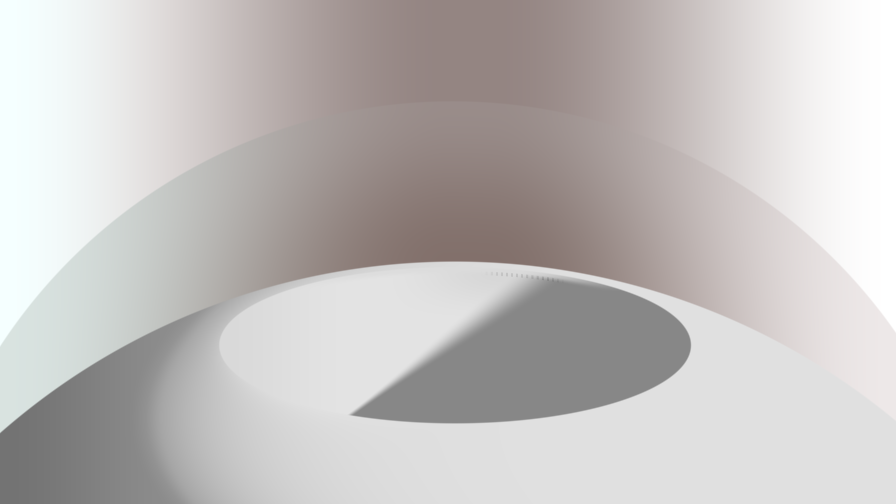
Give the GLSL for this background, as a Shadertoy shader.

```glsl
// Pale studio backdrop with a glass dome over a white dome that has an oval opening.

// Antialiased coverage of a shape from its signed distance.
float cover(float dist) {
    float pixel = 1.0 / iResolution.y;
    return 1.0 - smoothstep(-pixel, pixel, dist);
}

float ellipseDistance(vec2 q, vec2 radii) {
    float k = length(q / radii);
    return k * (k - 1.0) / max(length(q / (radii * radii)), 1e-4);
}

// White dome: dark left flank, curved terminator, bright right side.
vec3 domeColor(vec2 p, float holeDist) {
    float lit = p.x - 0.289 - 2.4 * (p.y - 0.17) * (p.y - 0.17);
    float dark = mix(0.45, 0.55, smoothstep(0.0, 0.36, p.x));
    float bright = 0.60 + 0.28 * (1.0 - exp(-max(lit, 0.0) / 0.16));
    float shade = mix(dark, bright, smoothstep(-0.035, 0.035, lit));
    shade += 0.05 * exp(-max(holeDist, 0.0) / 0.03) * (1.0 - smoothstep(0.45, 0.9, p.x));
    return vec3(shade);
}

// Opening: lit wall, slanted shadow that softens upward, pale upper lip.
vec3 holeColor(vec2 p, float holeDist) {
    float wall = mix(0.85, 0.89, smoothstep(0.43, 0.7, p.x));
    wall -= 0.05 * smoothstep(0.36, 0.46, p.y) * smoothstep(0.75, 1.0, p.x);
    float across = dot(p - vec2(0.694, 0.176), vec2(0.592, -0.806));
    float softness = mix(0.005, 0.035, smoothstep(0.17, 0.45, p.y));
    float shade = mix(wall, 0.53, smoothstep(-softness, softness, across));
    float lip = smoothstep(-0.016, -0.004, holeDist) * smoothstep(0.42, 0.46, p.y);
    shade = mix(shade, 0.86, 0.8 * lip);
    // Fine teeth where the shadow meets the lip
    float teeth = smoothstep(0.0, 0.6, sin(p.x * 620.0));
    float span = smoothstep(0.95, 1.0, p.x) * (1.0 - smoothstep(1.08, 1.13, p.x));
    float band = 1.0 - smoothstep(0.002, 0.005, abs(holeDist + 0.011));
    return vec3(shade - 0.08 * teeth * span * band * step(0.4, p.y));
}

void mainImage(out vec4 fragColor, in vec2 fragCoord) {
    vec2 p = fragCoord / iResolution.y;
    float u = fragCoord.x / iResolution.x;
    p.x = u * 16.0 / 9.0;

    // Backdrop: warm dark column fading to white on both sides
    float column = smoothstep(0.0, 0.5, u) * (1.0 - smoothstep(0.55, 1.0, u));
    vec3 sides = mix(vec3(0.96, 1.0, 1.0), vec3(1.0), smoothstep(0.0, 0.2, u));
    vec3 color = sides - column * vec3(0.42, 0.48, 0.49);

    // Glass dome, lighter under its upper edge
    float glassDist = length(p - vec2(0.898, -0.273)) - 1.072;
    vec3 glassSides = mix(vec3(0.85, 0.89, 0.88), vec3(0.93, 0.91, 0.91), smoothstep(0.3, 0.8, u));
    vec3 glass = mix(glassSides, vec3(0.51, 0.44, 0.42), column);
    glass += column * vec3(0.09, 0.11, 0.12) * smoothstep(-0.32, 0.0, glassDist);
    color = mix(color, glass, cover(glassDist));

    // White dome and its opening
    float holeDist = ellipseDistance(p - vec2(0.903, 0.315), vec2(0.468, 0.155));
    float domeDist = length(p - vec2(0.903, -0.887)) - 1.368;
    color = mix(color, domeColor(p, holeDist), cover(domeDist));
    color = mix(color, holeColor(p, holeDist), cover(holeDist));

    fragColor = vec4(clamp(color, 0.0, 1.0), 1.0);
}
```
